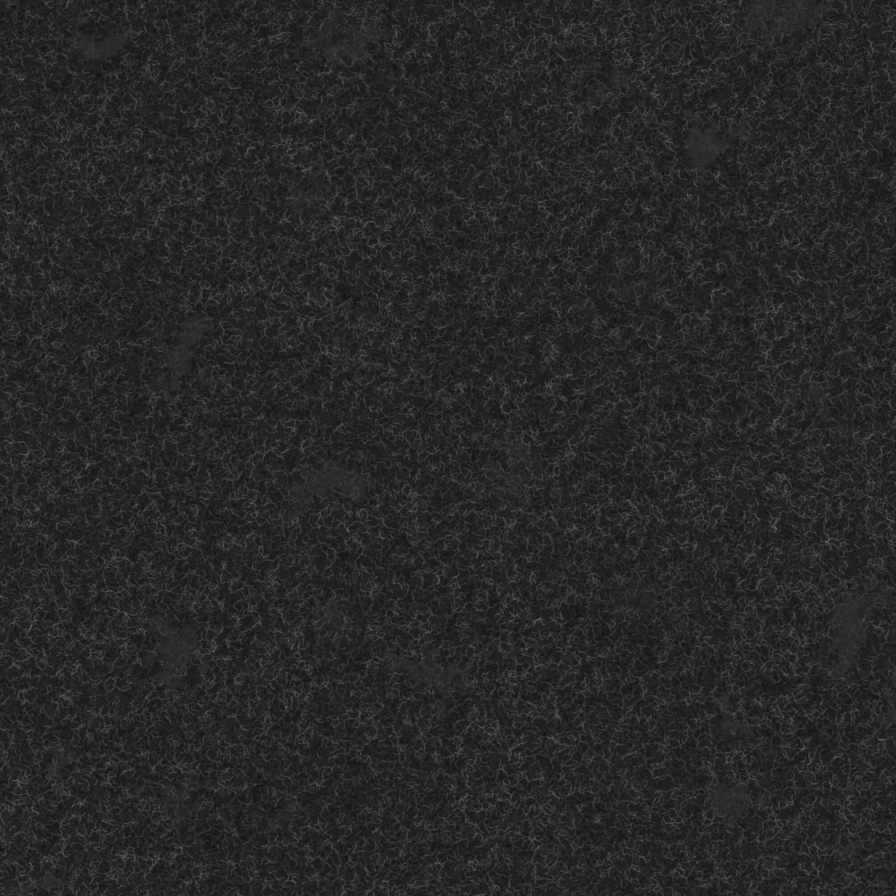
Reproduce this texture procedurally as a WebGL 2 fragment shader.

```glsl
#version 300 es
precision highp float;
// Dark charcoal felt: short curled fibres over a grainy mat with a few worn patches.

#define BASE_TONE 0.116
#define FIBRE_LAYERS 7
#define FIBRE_CELLS 88.0
#define FIBRE_WIDTH 0.0008
#define FIBRE_LIGHT 0.105
#define GRAIN_CELLS 250.0
#define GRAIN_DEPTH 0.055
#define CLUMP_CELLS 55.0
#define CLUMP_DEPTH 0.034
#define PATCH_CELLS 7.0
#define PATCH_SHARE 0.36
#define PATCH_TONE 0.182

uniform vec2 u_resolution;
out vec4 fragColor;

vec3 hash3(vec2 p) {
  vec3 h = fract(p.xyx * vec3(0.1031, 0.1030, 0.0973));
  h += dot(h, h.yxz + 33.33);
  return fract((h.xxy + h.yzz) * h.zyx);
}

mat2 rotation(float a) {
  float c = cos(a), s = sin(a);
  return mat2(c, -s, s, c);
}

// Distance to the nearest scattered point, in cells
float cellular(vec2 p) {
  vec2 cell = floor(p);
  float nearest = 4.0;
  for (int j = -1; j <= 1; j++)
    for (int i = -1; i <= 1; i++) {
      vec2 id = cell + vec2(i, j);
      vec2 offset = id + hash3(id + 17.0).xy - p;
      nearest = min(nearest, dot(offset, offset));
    }
  return sqrt(nearest);
}

// Slow uneven drift from layered sines, about -1 to 1
float drift(vec2 p) {
  float sum = 0.0, weight = 0.5;
  for (int i = 0; i < 4; i++) {
    p = rotation(1.1) * p * 1.7 + 2.3;
    sum += weight * sin(p.x + 1.3 * sin(p.y)) * cos(p.y + sin(0.7 * p.x));
    weight *= 0.7;
  }
  return sum;
}

// Light from one layer of bent fibres
float fibreLayer(vec2 uv, float seed, float pixel) {
  vec2 p = rotation(seed * 0.9) * uv * FIBRE_CELLS + seed * 31.7 + 200.0;
  vec2 cell = floor(p);
  float light = 0.0;
  for (int j = -1; j <= 1; j++)
    for (int i = -1; i <= 1; i++) {
      vec2 id = cell + vec2(i, j);
      vec3 place = hash3(id + seed * 7.0);
      vec3 shape = hash3(id + seed * 7.0 + 91.3);
      vec2 q = rotation(6.2832 * place.z) * (p - id - place.xy);
      float halfLength = mix(0.22, 0.58, shape.x);
      float bend = 2.2 * (shape.y - 0.5);
      float curve = bend * q.x * q.x + 0.06 * sin(9.0 * q.x + 20.0 * shape.y);
      float slope = 2.0 * bend * q.x;
      float across = (q.y - curve) / sqrt(1.0 + slope * slope);
      float d = length(vec2(max(abs(q.x) - halfLength, 0.0), across)) / FIBRE_CELLS;
      float cover = 1.0 - smoothstep(FIBRE_WIDTH - 0.6 * pixel, FIBRE_WIDTH + 0.6 * pixel, d);
      light += cover * shape.z * shape.z;
    }
  return light;
}

// Sparse worn spots with ragged rims, 0 to 1
float wornPatches(vec2 uv, float ragged) {
  vec2 p = uv * PATCH_CELLS + 0.22 * vec2(drift(uv * 24.0), drift(uv * 24.0 + 9.0));
  vec2 cell = floor(p);
  float worn = 0.0;
  for (int j = -1; j <= 1; j++)
    for (int i = -1; i <= 1; i++) {
      vec2 id = cell + vec2(i, j);
      vec3 place = hash3(id + 43.0);
      vec3 shape = hash3(id + 71.0);
      vec2 q = rotation(6.2832 * shape.x) * (p - id - place.xy);
      float radius = mix(0.12, 0.27, shape.y);
      float d = length(q * vec2(0.8, 1.4)) + 0.16 * (ragged - 0.45);
      float spot = 1.0 - smoothstep(0.5 * radius, 1.3 * radius, d);
      worn = max(worn, spot * step(place.z, PATCH_SHARE) * mix(0.35, 0.9, shape.z));
    }
  return worn;
}

void main() {
  vec2 uv = gl_FragCoord.xy / u_resolution.y;
  float pixel = 1.0 / u_resolution.y;

  // Mat: fine grain and soft dark clumps
  float grain = cellular(uv * GRAIN_CELLS) - 0.5;
  float clump = cellular(uv * CLUMP_CELLS + 0.5 * drift(uv * 50.0)) - 0.5;
  float slow = drift(uv * 6.0);
  float tone = BASE_TONE - GRAIN_DEPTH * grain - CLUMP_DEPTH * clump + 0.004 * slow;

  // Fibres, thicker in some areas
  float fibres = 0.0;
  for (int i = 0; i < FIBRE_LAYERS; i++) fibres += fibreLayer(uv, float(i) + 1.0, pixel);
  float density = 1.0 + 0.15 * slow - 0.5 * clump;
  tone += FIBRE_LIGHT * density * fibres / (1.0 + 0.15 * fibres);

  // Worn patches flatten the pile
  float worn = wornPatches(uv, clump + 0.5);
  tone = mix(tone, PATCH_TONE - 0.03 * grain, 0.8 * worn);

  fragColor = vec4(vec3(clamp(tone, 0.06, 0.36)), 1.0);
}
```
